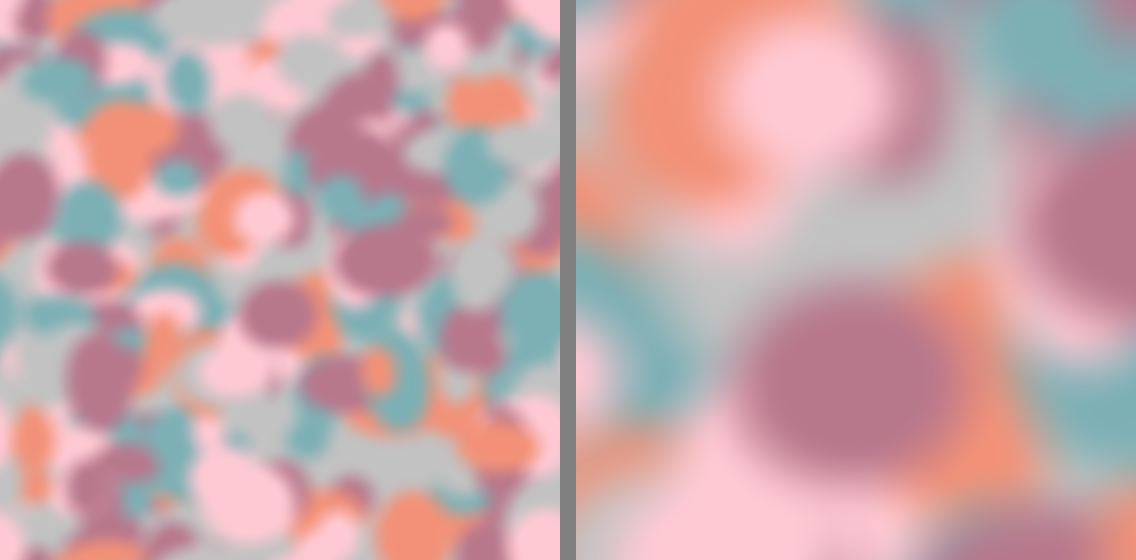
Left: the whole. Right: its middle third, enlarged.
This pattern is drawn by a Shadertoy shader. Its source:

```glsl
const int   BLOB_COUNT  = 260;
const float RADIUS_MIN  = 0.032;
const float RADIUS_MAX  = 0.079;
const float STRETCH     = 0.42;   // largest log2 of the axis stretch
const float TILT        = 0.14;   // largest tilt in radians
const float EDGE_SOFT   = 0.012;  // half width of the rim of one blob
const int   BLUR_TAPS   = 14;
const float BLUR_RADIUS = 0.0215; // disc over which the layers are averaged
const float COLOUR_STEP = 0.618034;
const float GOLDEN_TURN = 2.39996;

const vec3 GREY  = vec3(0.76, 0.76, 0.76);
const vec3 MAUVE = vec3(0.72, 0.47, 0.55);
const vec3 PINK  = vec3(1.00, 0.79, 0.83);
const vec3 TEAL  = vec3(0.49, 0.69, 0.71);
const vec3 CORAL = vec3(0.95, 0.57, 0.47);

// Upper bounds of the cumulative colour shares; coral takes the rest
const float MAUVE_TO = 0.23;
const float PINK_TO  = 0.46;
const float TEAL_TO  = 0.64;
const float GREY_TO  = 0.86;

// Three random values in 0..1 from an integer triple
vec3 hash3(uvec3 v) {
    v = v * 1664525u + 1013904223u;
    v.x += v.y * v.z; v.y += v.z * v.x; v.z += v.x * v.y;
    v ^= v >> 16u;
    v.x += v.y * v.z; v.y += v.z * v.x; v.z += v.x * v.y;
    return vec3(v >> 8u) / 16777216.0;
}

vec3 blobColour(float pick) {
    if (pick < MAUVE_TO) return MAUVE;
    if (pick < PINK_TO)  return PINK;
    if (pick < TEAL_TO)  return TEAL;
    if (pick < GREY_TO)  return GREY;
    return CORAL;
}

// Approximate signed distance to an ellipse, kept finite at its centre
float ellipseDistance(vec2 p, vec2 radii) {
    float k0 = length(p / radii);
    float k1 = length(p / (radii * radii));
    return (k0 - 1.0) * (k0 + 1e-4) / (k1 + 2e-3);
}

// Even spiral of sample offsets over the blur disc
vec2 tapOffset(int k) {
    float turn = float(k) * GOLDEN_TURN;
    float reach = BLUR_RADIUS * sqrt((float(k) + 0.5) / float(BLUR_TAPS));
    return reach * vec2(cos(turn), sin(turn));
}

void mainImage(out vec4 fragColor, in vec2 fragCoord) {
    vec2 uv = fragCoord / iResolution.xy;

    vec2 offsets[BLUR_TAPS];
    vec3 layers[BLUR_TAPS];
    for (int k = 0; k < BLUR_TAPS; k++) {
        offsets[k] = tapOffset(k);
        layers[k] = GREY;
    }

    // Paint the blobs from back to front on a wrapping canvas
    for (int i = 0; i < BLOB_COUNT; i++) {
        vec3 place = hash3(uvec3(uint(i), 17u, 5u));
        vec3 shape = hash3(uvec3(uint(i), 41u, 9u));
        float stretch = exp2(STRETCH * (2.0 * shape.y - 1.0));
        vec2 radii = mix(RADIUS_MIN, RADIUS_MAX, shape.x) * vec2(stretch, 1.0 / stretch);

        // Skip blobs that no tap can reach
        vec2 p = fract(uv - place.xy + 0.5) - 0.5;
        if (length(p) > max(radii.x, radii.y) + BLUR_RADIUS + 2.0 * EDGE_SOFT) continue;

        float angle = TILT * (2.0 * shape.z - 1.0);
        float c = cos(angle), s = sin(angle);
        mat2 turn = mat2(c, -s, s, c);
        vec3 paint = blobColour(fract(float(i) * COLOUR_STEP));
        for (int k = 0; k < BLUR_TAPS; k++) {
            float d = ellipseDistance(turn * (p + offsets[k]), radii);
            layers[k] = mix(layers[k], paint, 1.0 - smoothstep(-EDGE_SOFT, EDGE_SOFT, d));
        }
    }

    // Average the taps
    vec3 colour = vec3(0.0);
    for (int k = 0; k < BLUR_TAPS; k++) colour += layers[k];
    fragColor = vec4(colour / float(BLUR_TAPS), 1.0);
}
```
